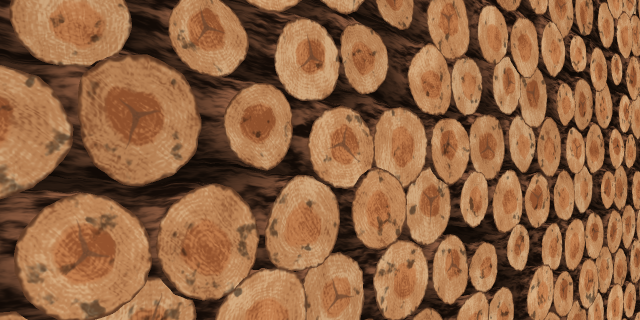
Reproduce this texture procedurally as a Shadertoy shader.

```glsl
// A wall of sawn logs receding to the right, seen at an angle.
// The wall is unprojected to a plane, filled with a jittered brick lattice of
// cylinders, and the nearest cut face or bark side is found analytically.

const vec2 PITCH = vec2(0.48, 0.40);     // spacing of the log lattice
const vec2 BODY_DIR = vec2(-1.0, 0.10);  // direction in which the trunks recede

float hash(vec2 p) {
    p = fract(p * vec2(0.1031, 0.1137) + 0.37);
    p += dot(p, p.yx + 33.33);
    return fract((p.x + p.y) * p.x * 17.3);
}

float noise(vec2 p) {
    vec2 i = floor(p), f = fract(p);
    f = f * f * (3.0 - 2.0 * f);
    return mix(mix(hash(i), hash(i + vec2(1, 0)), f.x),
               mix(hash(i + vec2(0, 1)), hash(i + vec2(1, 1)), f.x), f.y);
}

float fbm(vec2 p) {
    float sum = 0.0, amp = 0.53;
    for (int i = 0; i < 4; i++) {
        sum += amp * noise(p);
        p = mat2(1.6, 1.2, -1.2, 1.6) * p + 7.3;
        amp *= 0.5;
    }
    return sum;
}

mat2 rotate(float a) {
    return mat2(cos(a), sin(a), -sin(a), cos(a));
}

// Cut face; q is the position in units of the log radius
vec3 cutWood(vec2 q, vec2 id, float fine) {
    float seed = hash(id + 5.1), kind = hash(id + 9.7);
    vec2 local = q + 40.0 * vec2(seed, kind);
    vec2 pith = q - 0.25 * (vec2(seed, kind) - 0.5);
    float rad = length(pith) + 0.10 * (noise(local * 2.5) - 0.5);

    // Growth rings, saw marks and fibres
    float rings = sin(rad * 75.0 + 3.0 * noise(local * 3.0)) * fine;
    vec2 sawn = rotate(0.5 + 1.2 * seed) * local;
    float saw = noise(sawn * vec2(3.0, 42.0)) - 0.5;
    float tone = 0.59 + 0.9 * (fbm(local * 2.2) - 0.5) + 0.22 * (seed - 0.5);
    tone += 0.07 * rings + 0.26 * saw + 0.30 * (noise(local * 30.0) - 0.5);

    // Darker heartwood with an uneven border
    float heart = smoothstep(0.50, 0.40, rad + 0.16 * (fbm(local * 4.0) - 0.5));
    tone -= heart * (0.20 + 0.22 * kind) + 0.12 * smoothstep(0.20, 0.0, rad);

    vec3 col = mix(vec3(0.56, 0.34, 0.20), vec3(0.73, 0.51, 0.33), smoothstep(0.0, 0.5, tone));
    col = mix(col, vec3(0.82, 0.66, 0.49), smoothstep(0.48, 0.98, tone));
    col = mix(col, col * vec3(1.02, 0.94, 0.88), heart);

    // Star-shaped drying cracks on some logs
    for (int k = 0; k < 3; k++) {
        vec2 arm = rotate(-6.28 * seed - 2.1 * float(k)) * pith;
        float taper = 0.055 * (1.0 - arm.x / (0.35 + 0.3 * hash(id + float(k))));
        float crack = smoothstep(0.02, -0.02, abs(arm.y + 0.05 * arm.x) - taper);
        crack *= step(0.0, arm.x) * step(0.62, kind) * step(0.0, taper);
        col = mix(col, vec3(0.42, 0.27, 0.18), 0.7 * crack);
    }

    // Weather stains and the thin ragged bark rim
    col *= 1.0 - 0.45 * smoothstep(0.66, 0.80, fbm(local * 3.1 + 20.0));
    float rim = smoothstep(0.93, 0.99, length(q) + 0.05 * (noise(local * 14.0) - 0.5));
    return mix(col, vec3(0.30, 0.17, 0.10), 0.8 * rim);
}

// Bark side; n is the outward normal, depth the distance behind the cut
vec3 bark(vec2 n, float depth, vec2 id) {
    float around = atan(n.y, -n.x);
    vec2 uv = vec2(depth * 9.0, around * 4.0) + 30.0 * hash(id);
    float rough = fbm(uv) + 0.5 * (fbm(uv * vec2(2.0, 4.0)) - 0.5);
    vec3 col = mix(vec3(0.09, 0.05, 0.03), vec3(0.56, 0.36, 0.25), smoothstep(0.22, 0.80, rough));
    float light = (0.75 + 0.35 * n.y) * exp(-3.6 * depth);
    return mix(vec3(0.05, 0.03, 0.015), col, clamp(1.15 * light, 0.0, 1.0));
}

vec3 logWall(vec2 p) {
    // Perspective: scale shrinks towards the right
    float scale = 1.0 - 0.36 * p.x;
    vec2 w = vec2(0.85 * p.x, p.y - 0.5) / scale + vec2(0.17, 4.1);
    w += 0.045 * (vec2(noise(w * 5.0), noise(w * 5.0 + 31.0)) - 0.5);
    w += 0.010 * (vec2(noise(w * 30.0), noise(w * 30.0 + 17.0)) - 0.5);

    // Nearest log along the line of sight
    float nearest = 1.0, cut = 0.0, radius = 1.0;
    vec2 hitPos = vec2(0), hitId = vec2(-1);
    float row = floor(w.y / PITCH.y);
    for (int j = -1; j <= 1; j++) {
        float y = row + float(j), shift = 0.5 * mod(y, 2.0);
        float column = floor(w.x / PITCH.x - shift);
        for (int i = -1; i <= 2; i++) {
            vec2 id = vec2(column + float(i), y);
            vec2 jitter = vec2(hash(id + 1.3), hash(id + 2.9)) - 0.5;
            vec2 q = w - (id + vec2(0.5 + shift, 0.5)) * PITCH - 0.09 * jitter;
            float r = mix(0.165, 0.242, sqrt(hash(id + 4.4)));
            float start = 0.12 * hash(id + 6.2);
            float a = dot(BODY_DIR, BODY_DIR), b = dot(q, BODY_DIR);
            float disc = b * b - a * (dot(q, q) - r * r);
            if (disc < 0.0) continue;
            float enter = (b - sqrt(disc)) / a, leave = (b + sqrt(disc)) / a;
            float t = max(enter, start);
            if (t < leave && t < nearest) {
                nearest = t; cut = start; radius = r;
                hitPos = (q - BODY_DIR * t) / r;
                hitId = id;
            }
        }
    }
    if (hitId.x < -0.5 && nearest >= 1.0) return vec3(0.05, 0.03, 0.015);
    if (nearest > cut) return bark(hitPos, nearest - cut, hitId);
    return cutWood(hitPos, hitId, smoothstep(0.25, 0.7, scale)) * (1.03 - 0.5 * cut);
}

void mainImage(out vec4 fragColor, in vec2 fragCoord) {
    // Four samples smooth every edge
    vec3 col = vec3(0);
    for (int k = 0; k < 4; k++) {
        vec2 offset = vec2(k % 2, k / 2) * 0.5 - 0.25;
        vec2 p = (fragCoord + offset) / iResolution.xy;
        col += logWall(p * vec2(2.0, 1.0));
    }
    fragColor = vec4(col / 4.0, 1.0);
}
```
